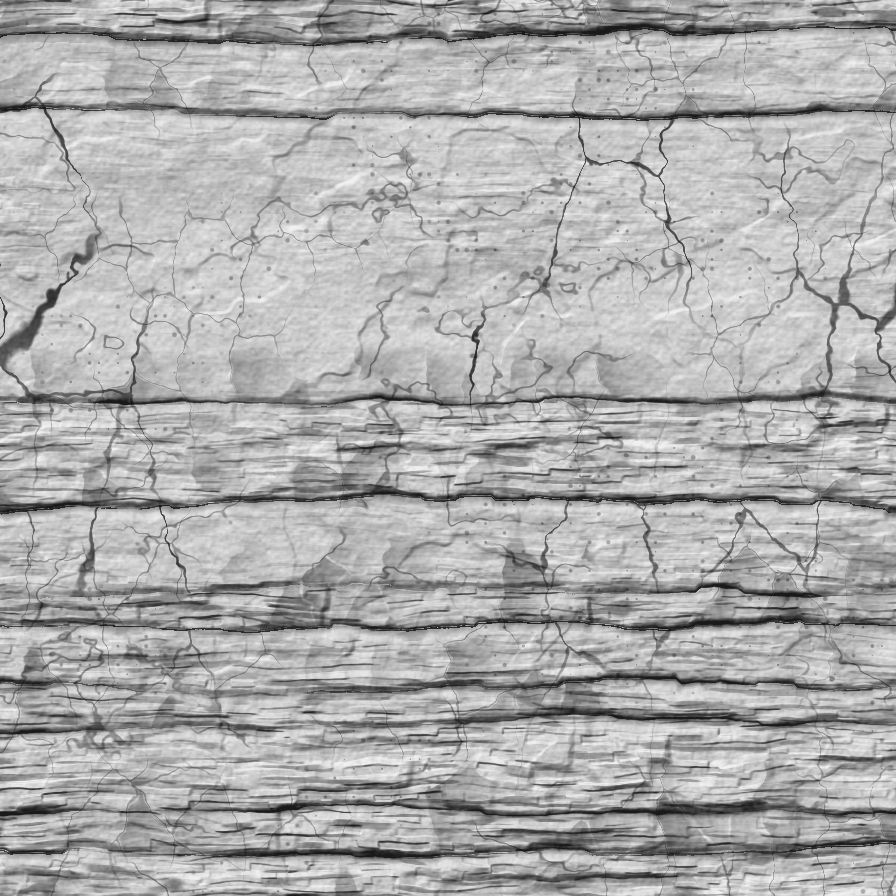
Give the GLSL for this texture, as a Shadertoy shader.

```glsl
const float BED_EDGES[12] = float[](-.03, .048, .088, .19, .228, .308, .342, .437, .543, .872, .962, 1.03);
const float BED_ROUGHNESS[11] = float[](.75, .95, .7, .4, .25, .9, .25, .65, .0, .08, .85);

float hash(vec2 p) {
    vec3 q = fract(p.xyx * .1031);
    q += dot(q, q.yzx + 33.33);
    return fract((q.x + q.y) * q.z);
}

float noise(vec2 p) {
    vec2 i = floor(p), f = fract(p);
    f *= f * (3. - 2. * f);
    return mix(mix(hash(i), hash(i + vec2(1, 0)), f.x),
               mix(hash(i + vec2(0, 1)), hash(i + 1.), f.x), f.y);
}

float fbm(vec2 p) {
    float sum = 0., amp = .52;
    for (int i = 0; i < 5; i++, amp *= .5) {
        sum += amp * noise(p);
        p = mat2(1.6, 1.2, -1.2, 1.6) * p + 7.3;
    }
    return sum;
}

// Flat-topped blocks in rows, each row with its own spacing
float rowBlocks(float x, float row) {
    x = x * (.6 + hash(vec2(row, 3))) + 17. * hash(vec2(row, 5));
    float i = floor(x);
    return mix(hash(vec2(i, row)), hash(vec2(i + 1., row)), smoothstep(.42, .58, x - i));
}

float blocks(vec2 p) {
    float row = floor(p.y);
    return mix(rowBlocks(p.x, row), rowBlocks(p.x, row + 1.), smoothstep(.33, .67, p.y - row));
}

// Fracture cells: edge gap, cell id, offset from the cell centre
vec4 fractures(vec2 p) {
    vec2 nearest = vec2(0);
    float first = 9., second = 9., id = 0.;
    for (int y = -1; y <= 1; y++)
    for (int x = -1; x <= 1; x++) {
        vec2 c = floor(p) + vec2(x, y);
        vec2 offset = p - c - vec2(hash(c), hash(c + 41.));
        float d = length(offset);
        if (d < first) { second = first; first = d; nearest = offset; id = hash(c + 83.); }
        else second = min(second, d);
    }
    return vec4(second - first, id, nearest);
}

// Beds: distance above the bottom, distance below the top, roughness
float bedEdge(float x, int i) {
    float k = float(i);
    return BED_EDGES[i] + .02 * (noise(vec2(x * 3., k * 9.)) - .5) + .007 * (noise(vec2(x * 14., k * 5.)) - .5)
        + .006 * (rowBlocks(x * 18., k) - .5) + .004 * (fbm(vec2(x * 50., k * 7.)) - .5);
}

vec3 strata(vec2 p) {
    vec3 bed = vec3(0);
    float low = bedEdge(p.x, 0);
    for (int i = 0; i < 11; i++) {
        float high = bedEdge(p.x, i + 1);
        if (p.y >= low && p.y < high) bed = vec3(p.y - low, high - p.y, BED_ROUGHNESS[i]);
        low = high;
    }
    float patches = .6 * (noise(p * vec2(5, 8)) - .5) + .3 * smoothstep(.04, 0., bed.x);
    return vec3(bed.xy, clamp(bed.z + patches, 0., 1.));
}

float rockHeight(vec2 p) {
    vec3 bed = strata(p);
    vec2 warped = p + .024 * vec2(fbm(p * 18.), fbm(p * vec2(8, 22) + 31.));
    float ledges = .009 * blocks(warped * vec2(13, 40)) + .004 * blocks(warped * vec2(26, 130) + 7.);
    float level = fbm(p * vec2(4, 5) + 3.) * 8., tier = floor(level);
    float spall = mix(hash(vec2(tier, 2)), hash(vec2(tier + 1., 2)), smoothstep(.82, 1., level - tier));
    float face = smoothstep(0., .009, bed.x) * smoothstep(0., .014, bed.y);
    return .0075 * face * noise(p * vec2(7, 12) + 5.) + bed.z * ledges + .006 * (1. - .5 * bed.z) * spall
        + (.0016 + .002 * bed.z) * fbm(p * vec2(26, 44)) + .0006 * noise(p * 210.);
}

void mainImage(out vec4 fragColor, in vec2 fragCoord) {
    vec2 p = fragCoord / iResolution.y;
    vec3 bed = strata(p);
    // Light from above, with occlusion under overhangs
    float h = rockHeight(p), e = .0015;
    vec2 slope = (vec2(rockHeight(p + vec2(e, 0)), rockHeight(p + vec2(0, e))) - h) / e;
    float light = dot(normalize(vec3(-slope, 1)), normalize(vec3(-.25, .55, .8)));
    float tone = .25 + .69 * max(light, 0.);
    tone *= exp(-30. * max(rockHeight(p + vec2(0, .011)) - h, 0.));
    // Broken bedding gaps with soft shade around them
    float open = smoothstep(.35, .75, noise(vec2(p.x * 6., p.y * 14.)));
    float gapWidth = .0012 + .0045 * open * (.4 + noise(p * vec2(40, 9)));
    float gap = smoothstep(gapWidth, gapWidth * .3, bed.x) * smoothstep(0., .0012, bed.x);
    tone *= 1. - (.15 + .55 * open) * gap;
    tone *= 1. - .16 * exp(-bed.y * 90.) - .16 * exp(-bed.x * 75.);
    // Broken facets, jagged cracks and hairlines
    vec2 jag = p + .035 * vec2(fbm(p * 20.), fbm(p * 20. + 50.)) + .006 * vec2(noise(p * 95.), noise(p * 95. + 9.));
    vec4 large = fractures(jag * vec2(8, 4.2)), small = fractures(jag * vec2(17, 12) + 9.);
    float chip = step(.6, small.y) * smoothstep(0., .08, small.x) * smoothstep(.07, .03, bed.x);
    tone *= 1. - chip * clamp(.1 + .25 * small.w - .2 * small.z, 0., .35);
    float crack = smoothstep(.52, .7, noise(p * vec2(6, 5) + 4.)) * (1. - bed.z);
    float crackWidth = .008 + .035 * noise(p * 32.);
    tone *= 1. - .72 * crack * smoothstep(crackWidth, crackWidth * .3, large.x);
    tone *= 1. - .3 * smoothstep(.5, .75, noise(p * 11. + 21.)) * smoothstep(.035, .005, small.x);
    float vein = smoothstep(.014, .002, abs(fbm(p * vec2(9, 11) + 70.) - .5));
    tone *= 1. - .36 * vein * smoothstep(.4, .7, noise(p * 16. + 33.));
    // Pits, lamination streaks and mineral grain
    vec2 pitCell = floor(p * 95.);
    float pitSize = .06 + .3 * hash(pitCell + 11.);
    float pit = step(.82, hash(pitCell)) * smoothstep(pitSize, pitSize * .4, length(fract(p * 95.) - .5));
    tone *= 1. - .3 * pit * smoothstep(.35, .65, noise(p * 7. + 60.));
    float streak = smoothstep(.62, .85, noise(vec2(p.x * 26., (p.y + .012 * fbm(p * 12.)) * 230.)));
    tone *= 1. - (.05 + .3 * bed.z) * streak;
    tone += .13 * (fbm(p * vec2(80, 110)) - .5) + .05 * (noise(p * 300.) - .5);
    fragColor = vec4(vec3(clamp(tone, .1, .94)), 1);
}
```
